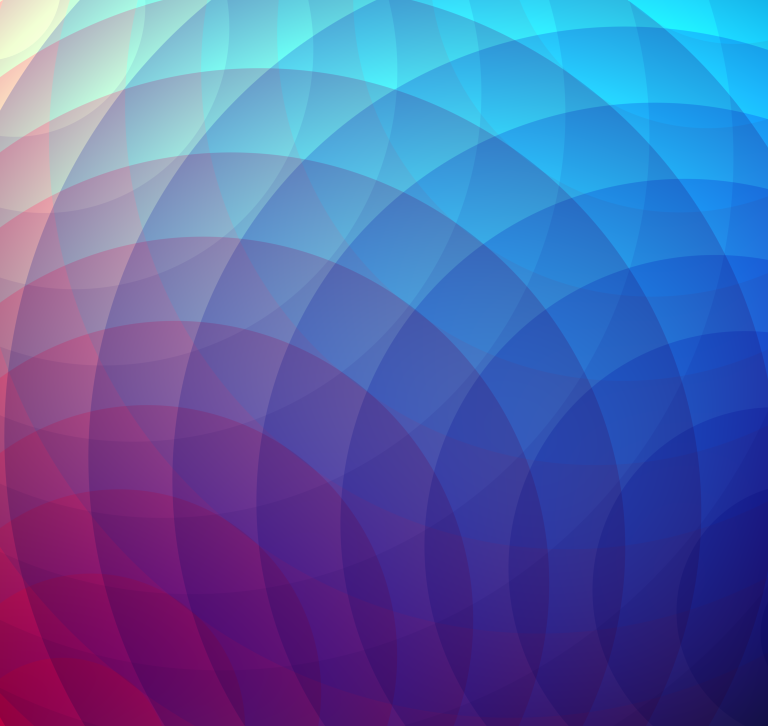
This background is drawn by a WebGL 1 fragment shader. Its source:

```glsl
precision highp float;
// Overlapping translucent discs that grow inward from the four corners,
// over a smooth cream-cyan-crimson-navy gradient. Each disc family is solved
// for a continuous ring index, whose sawtooth tints the gradient.
uniform vec2 u_resolution;

// Cubic weights through four evenly spaced stops, t in 0..1
vec4 cubicWeights(float t) {
  float u = 3.0 * t, a = u - 1.0, b = u - 2.0, c = u - 3.0;
  return vec4(-a * b * c / 6.0, u * b * c / 2.0, -u * a * c / 2.0, u * a * b / 6.0);
}

vec3 blend(vec3 a, vec3 b, vec3 c, vec3 d, vec4 w) {
  return a * w.x + b * w.y + c * w.z + d * w.w;
}

vec3 backdrop(vec2 uv) {
  vec4 wx = cubicWeights(uv.x);
  vec3 top = blend(vec3(0.97, 0.93, 0.80), vec3(0.42, 0.83, 0.88),
                   vec3(0.20, 0.78, 0.93), vec3(0.08, 0.82, 0.98), wx);
  vec3 upper = blend(vec3(0.75, 0.55, 0.63), vec3(0.44, 0.56, 0.76),
                     vec3(0.20, 0.52, 0.82), vec3(0.12, 0.42, 0.85), wx);
  vec3 lower = blend(vec3(0.58, 0.18, 0.42), vec3(0.38, 0.19, 0.55),
                     vec3(0.21, 0.24, 0.63), vec3(0.10, 0.13, 0.58), wx);
  vec3 bottom = blend(vec3(0.62, 0.00, 0.25), vec3(0.36, 0.06, 0.40),
                      vec3(0.23, 0.08, 0.42), vec3(0.08, 0.07, 0.28), wx);
  return blend(bottom, lower, upper, top, cubicWeights(uv.y));
}

// Disc k has centre start + drift * k and radius radius + growth * k.
// Solve for the k whose rim meets p; the result jumps at every whole k.
float discSaw(vec2 p, vec2 start, vec2 drift, float radius, float growth) {
  vec2 q = p - start;
  float a = growth * growth - dot(drift, drift);
  float b = radius * growth + dot(q, drift);
  float c = radius * radius - dot(q, q);
  float k = -c / (b + sqrt(max(b * b - a * c, 0.0)));

  // Rim softness of about one pixel, measured in ring steps
  vec2 normal = normalize(q - drift * k);
  float soft = min(1.4 / u_resolution.x / (growth + dot(normal, drift)), 0.5);
  float f = fract(k);
  return f * (1.0 - smoothstep(1.0 - soft, 1.0, f)) - 0.5;
}

void main() {
  vec2 uv = gl_FragCoord.xy / u_resolution;
  vec2 p = uv * vec2(1.0, 0.943);

  // Disc families from lower left, lower right, upper right, upper left
  float crimson = discSaw(p, vec2(0.082, -0.0495), vec2(0.0365, 0.0469), 0.139, 0.0625);
  float navy = discSaw(p, vec2(1.048, 0.148), vec2(-0.0391, 0.0286), 0.168, 0.0703);
  float cyan = discSaw(p, vec2(0.958, 1.087), vec2(-0.0365, -0.0469), 0.202, 0.0625);
  float cream = discSaw(p, vec2(0.0195, 0.935), vec2(0.0384, -0.028), 0.1706, 0.071);

  // Multiply the tints together so dark corners keep gentle contrast
  vec3 tint = vec3(0.08, -0.24, -0.13) * crimson
            + vec3(-0.24, -0.22, -0.04) * navy
            + vec3(-0.14, 0.06, 0.05) * cyan
            + vec3(0.07, 0.09, 0.03) * cream;
  gl_FragColor = vec4(clamp(backdrop(uv) * exp(tint), 0.0, 1.0), 1.0);
}
```
